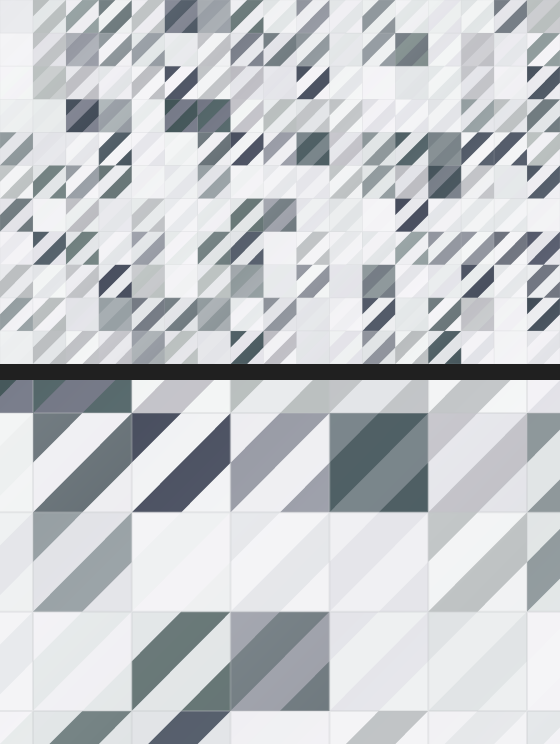
Top: the whole. Bottom: its middle third, enlarged.
Reproduce this pattern procedurally as a WebGL 2 fragment shader.

```glsl
#version 300 es
precision highp float;
// Mosaic of 17 by 11 tiles, each cut by 45-degree diagonals into four bands.
// The bands alternate between two hashed slate-to-white tones, softly shaded
// across the tile, with a faint hairline seam. Edges are supersampled.

uniform vec2 u_resolution;
out vec4 fragColor;

const vec2 TILES = vec2(17.0, 11.0);
const int SAMPLES = 4;
const float SEAM_HALF_WIDTH = 0.010;
const float SEAM_OPACITY = 0.28;

const vec3 WHITE = vec3(0.955, 0.957, 0.963);
const vec3 MIST  = vec3(0.890, 0.898, 0.910);
const vec3 SILVER = vec3(0.750, 0.760, 0.770);
const vec3 STEEL = vec3(0.580, 0.610, 0.630);
const vec3 SLATE = vec3(0.450, 0.490, 0.510);
const vec3 INK   = vec3(0.310, 0.355, 0.395);

// Integer hash of a tile and a channel, giving 0 to 1
float hash(vec2 tile, uint channel) {
    uvec2 q = uvec2(tile);
    uint h = q.x * 7919u + q.y * 104729u + channel * 15731u + 977u;
    h = (h ^ (h >> 16)) * 73244475u;
    h = (h ^ (h >> 15)) * 668265u;
    h = (h ^ (h >> 13)) * 73244475u;
    return float((h ^ (h >> 16)) >> 8) / 16777216.0;
}

// Pale tone between mist and white
vec3 paleTone(float pick) {
    return mix(MIST, WHITE, smoothstep(0.15, 0.85, pick));
}

// Accent tone: pale for low picks, then stepping down to ink
vec3 accentTone(float pick, float pale) {
    if (pick < 0.40) return paleTone(pale);
    if (pick < 0.60) return SILVER;
    if (pick < 0.75) return STEEL;
    if (pick < 0.88) return SLATE;
    return INK;
}

// Slight brightness and green-to-violet drift, stronger in darker tones
vec3 vary(vec3 tone, float light, float hue) {
    float depth = 1.0 - tone.g;
    vec3 tint = vec3(0.018, -0.016, 0.020) * (hue - 0.5);
    return tone + (light - 0.5) * 0.14 * depth + tint * (0.35 + 2.0 * depth);
}

// Colour of one tile at local position p, with p.y downward
vec3 tileColour(vec2 tile, vec2 p) {
    float pick = hash(tile, 1u);
    vec3 accent = accentTone(pick, hash(tile, 2u));
    vec3 ground = paleTone(hash(tile, 3u));

    // Some tiles pair two neighbouring tones for low contrast
    if (pick > 0.40 && hash(tile, 4u) < 0.24)
        ground = mix(accent, WHITE, 0.12 + 0.18 * hash(tile, 5u));

    accent = vary(accent, hash(tile, 6u), hash(tile, 7u));
    ground = vary(ground, hash(tile, 8u), hash(tile, 9u));

    // Four alternating bands, in either order
    float diagonal = p.x + p.y;
    float parity = mod(floor(2.0 * diagonal), 2.0);
    float flip = step(0.5, hash(tile, 10u));
    vec3 colour = mix(accent, ground, abs(parity - flip));

    // Linear shading in a direction chosen per tile
    float slope = hash(tile, 11u) - 0.5;
    return colour + slope * (diagonal - 1.0) * (0.012 + 0.09 * (1.0 - colour.g));
}

// Full pattern at a canvas position from 0 to 1
vec3 pattern(vec2 uv) {
    vec2 grid = vec2(uv.x, 1.0 - uv.y) * TILES;
    vec2 tile = clamp(floor(grid), vec2(0.0), TILES - 1.0);
    vec2 p = grid - tile;
    vec2 border = min(p, 1.0 - p);
    float seam = 1.0 - step(SEAM_HALF_WIDTH, min(border.x, border.y));
    return mix(tileColour(tile, p), SILVER, seam * SEAM_OPACITY);
}

void main() {
    vec3 sum = vec3(0.0);
    for (int y = 0; y < SAMPLES; y++) {
        for (int x = 0; x < SAMPLES; x++) {
            vec2 offset = (vec2(x, y) + 0.5) / float(SAMPLES) - 0.5;
            sum += pattern((gl_FragCoord.xy + offset) / u_resolution);
        }
    }
    fragColor = vec4(sum / float(SAMPLES * SAMPLES), 1.0);
}
```
